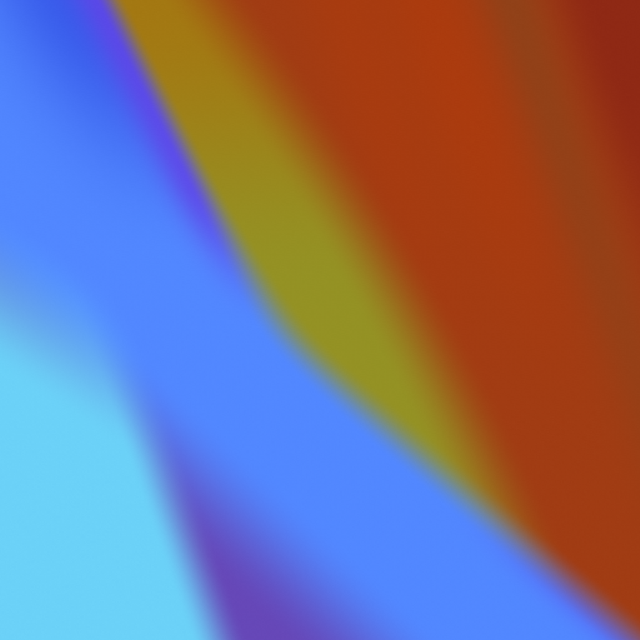
Write a WebGL 2 fragment shader that draws this background.

```glsl
#version 300 es
precision highp float;
// Soft diagonal ribbons of colour: cyan and violet pools under a blue band,
// then an olive strip and a rust field. Each border is a curve x = f(t), with
// t measured down from the top, and layers are blended by distance to it.

#define EDGE_START 0.172   // blue border: x at the top
#define EDGE_SLOPE 0.50    // its slope in the upper half
#define EDGE_BEND 0.68     // slope added below the bend
#define BEND_AT 0.53       // height of the bend
#define SHARP 0.024        // border softness at the top
#define SOFT 0.055         // border softness at the bottom
#define OLIVE_SOFT 0.075   // softness of olive into rust
#define GRAIN 0.006        // strength of the dither

uniform vec2 u_resolution;
out vec4 outColor;

const vec3 BLUE = vec3(0.32, 0.53, 1.00);
const vec3 DEEP_BLUE = vec3(0.22, 0.36, 0.92);
const vec3 CYAN = vec3(0.42, 0.82, 0.97);
const vec3 PURPLE = vec3(0.40, 0.28, 0.72);
const vec3 VIOLET = vec3(0.38, 0.26, 0.90);
const vec3 GOLD = vec3(0.64, 0.47, 0.07);
const vec3 OLIVE = vec3(0.58, 0.57, 0.14);
const vec3 RUST = vec3(0.63, 0.235, 0.075);
const vec3 ORANGE = vec3(0.68, 0.23, 0.05);
const vec3 BROWN = vec3(0.55, 0.26, 0.10);
const vec3 DARK_RED = vec3(0.56, 0.16, 0.08);

float hash(vec2 p) {
  return fract(sin(dot(p, vec2(127.1, 311.7))) * 43758.5453);
}

float bell(float x, float width) {
  return exp(-x * x / (width * width));
}

// Blend from 0 to 1 across zero, over twice the given width
float ramp(float x, float width) {
  return smoothstep(-width, width, x);
}

// Two straight slopes joined by a smooth bend
float blueBorder(float t) {
  float below = t - BEND_AT;
  float bend = 0.5 * (below + sqrt(below * below + 0.0036));
  return EDGE_START + EDGE_SLOPE * t + EDGE_BEND * bend;
}

float oliveBorder(float t) {
  return 0.325 + 0.72 * t - 0.18 * t * t;
}

// Blue band with its violet rim and the pools below it
vec3 coolSide(float x, float t, float d) {
  float top = 1.0 - smoothstep(0.0, 0.42, t);
  vec3 color = mix(BLUE, DEEP_BLUE, top * bell(d + 0.07, 0.12));

  float purplePool = ramp(t - 0.46 - 0.95 * x, 0.12);
  color = mix(color, PURPLE, purplePool);

  float cyanPool = ramp(t - 0.45 - 0.65 * x, 0.13);
  cyanPool *= ramp(0.185 + 0.35 * (t - 0.55) - x, 0.045);
  color = mix(color, CYAN, cyanPool);

  float rim = 0.8 * (1.0 - smoothstep(0.28, 0.52, t));
  rim += 0.35 * smoothstep(0.78, 0.95, t);
  return mix(color, VIOLET, rim * bell(d + 0.02, 0.04));
}

// Olive strip running into rust with slanted streaks
vec3 warmSide(float x, float t) {
  float streak = x - 0.80 - 0.34 * t;
  float upper = 1.0 - smoothstep(0.1, 0.75, t);
  vec3 color = mix(RUST, ORANGE, 0.8 * upper * bell(streak + 0.13, 0.09));
  color = mix(color, ORANGE, 0.5 * upper * bell(streak + 0.27, 0.07));
  color = mix(color, DARK_RED, upper * ramp(streak - 0.07, 0.06));
  color = mix(color, BROWN, 0.8 * (1.0 - 0.6 * t) * bell(streak, 0.05));

  vec3 strip = mix(GOLD, OLIVE, smoothstep(0.0, 0.45, t));
  return mix(strip, color, ramp(x - oliveBorder(t), OLIVE_SOFT));
}

void main() {
  vec2 uv = gl_FragCoord.xy / u_resolution;
  float t = 1.0 - uv.y;
  float d = uv.x - blueBorder(t);

  float softness = mix(SHARP, SOFT, smoothstep(0.25, 0.68, t));
  vec3 color = mix(coolSide(uv.x, t, d), warmSide(uv.x, t), ramp(d, softness));

  // Fine dither against banding
  color += GRAIN * (hash(floor(uv * 512.0)) - 0.5);
  outColor = vec4(color, 1.0);
}
```
